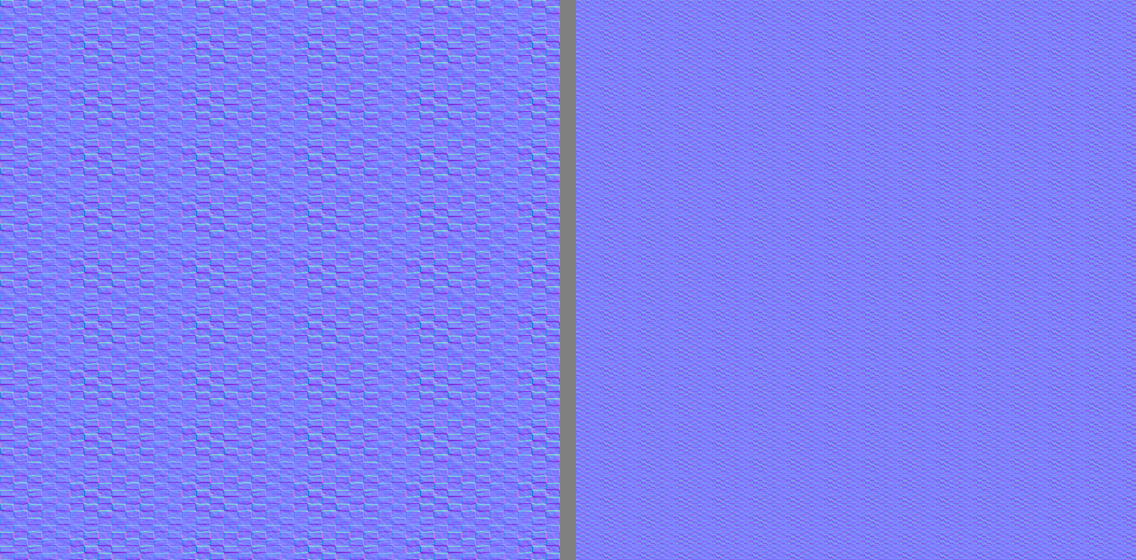
Left: one tile. Right: repeated 3 by 3.
Reproduce this texture map procedurally as a WebGL 2 fragment shader.

```glsl
#version 300 es
precision highp float;
// Tangent-space normal map of a wall of small uneven stone blocks, 40 across and 80 down.

uniform vec2 u_resolution;
out vec4 outColor;

const vec2 BLOCK = vec2(2.0, 1.0);        // block size; one unit is one course
const vec2 BLOCKS_PER_TILE = vec2(8.0);   // blocks before the pattern repeats
const vec2 TILES = vec2(5.0, 10.0);       // pattern repeats over the canvas
const vec2 TILE = BLOCK * BLOCKS_PER_TILE;
const float EDGE = 0.085;                 // half width of a step between blocks
const float STEP_CHECKER = 0.13;          // height of alternate blocks
const float STEP_RANDOM = 0.11;           // random height range
const float FLAT_CENTER = 4.0;            // middle of the smooth band, in blocks
const float FLAT_CALM = 0.60;             // how far the band is levelled
const vec2 TILT_BIAS = vec2(0.0, 0.02);   // common lean of the faces
const float TILT_RANDOM = 0.07;
const float GROOVE_DEPTH = 0.03;
const float WOBBLE = 0.14;                // unevenness of block outlines
const float GRAIN = 0.075;
const float FINE_GRAIN = 0.05;
const int PITS = 3;
const float PIT_RADIUS = 0.22;
const float PIT_DEPTH = 0.16;
const float SLOPE_STEP = 0.045;           // distance for measuring slopes
const float SOFTNESS = 0.17;              // smallest blur, in courses
const int SAMPLES = 3;                    // antialiasing samples per axis

// Integer hash, 0 to 1
float hash(vec2 cell, uint seed) {
    uvec2 c = uvec2(ivec2(cell));
    uint n = c.x * 1597334677u ^ c.y * 3812015801u ^ seed * 2798796415u;
    n = (n ^ (n >> 16)) * 2146121005u;
    n = (n ^ (n >> 15)) * 2221713035u;
    n ^= n >> 16;
    return float(n & 65535u) / 65535.0;
}

// Smooth value noise that wraps on the tile, -0.5 to 0.5
float noise(vec2 p, vec2 frequency, uint seed) {
    vec2 q = p * frequency;
    vec2 period = TILE * frequency;
    vec2 i = floor(q);
    vec2 f = q - i;
    f = f * f * (3.0 - 2.0 * f);
    vec2 a = mod(i, period);
    vec2 b = mod(i + 1.0, period);
    float low = mix(hash(a, seed), hash(vec2(b.x, a.y), seed), f.x);
    float high = mix(hash(vec2(a.x, b.y), seed), hash(b, seed), f.x);
    return mix(low, high, f.y) - 0.5;
}

// Tilted plane of one block
float faceHeight(vec2 cell, vec2 p) {
    vec2 id = mod(cell, BLOCKS_PER_TILE);
    float band = 1.0 - smoothstep(0.8, 1.4, abs(id.x + 0.5 - FLAT_CENTER));
    float relief = 1.0 - FLAT_CALM * band;
    float checker = mod(id.x + id.y, 2.0) - 0.5;
    float level = STEP_CHECKER * checker + STEP_RANDOM * (hash(id, 1u) - 0.5);
    vec2 lean = vec2(hash(id, 2u), hash(id, 3u)) - 0.5;
    vec2 tilt = TILT_BIAS + TILT_RANDOM * lean;
    return relief * (level + dot(tilt, p - (cell + 0.5) * BLOCK));
}

// Blocks joined by narrow steps and grooves
float wallHeight(vec2 p) {
    vec2 q = p / BLOCK - 0.5;
    vec2 cell = floor(q);
    vec2 f = q - cell;
    vec2 blend = smoothstep(0.5 - EDGE / BLOCK, 0.5 + EDGE / BLOCK, f);
    float low = mix(faceHeight(cell, p), faceHeight(cell + vec2(1, 0), p), blend.x);
    float high = mix(faceHeight(cell + vec2(0, 1), p), faceHeight(cell + 1.0, p), blend.x);
    vec2 gap = abs(f - 0.5) * BLOCK;
    float groove = 1.0 - smoothstep(0.0, 1.5 * EDGE, min(gap.x, gap.y));
    return mix(low, high, blend.y) - GROOVE_DEPTH * groove;
}

// Chips along one course
float pitDepth(vec2 p) {
    float depth = 0.0;
    for (int i = 0; i < PITS; i++) {
        float k = float(i);
        vec2 center = vec2(4.4 + 5.0 * k, 1.4 + 0.4 * hash(vec2(k, 0.0), 9u));
        vec2 d = mod(p - center + 0.5 * TILE, TILE) - 0.5 * TILE;
        d += 0.3 * vec2(noise(p, vec2(3.0), 7u), noise(p, vec2(3.0), 8u));
        depth += PIT_DEPTH * (1.0 - smoothstep(0.0, PIT_RADIUS, length(d * vec2(0.7, 1.0))));
    }
    return depth;
}

float height(vec2 p) {
    vec2 wobble = WOBBLE * vec2(noise(p, vec2(1.0), 4u), noise(p, vec2(1.5), 5u));
    float grain = GRAIN * noise(p, vec2(1.5, 2.5), 6u);
    grain += FINE_GRAIN * noise(p + wobble, vec2(3.0, 4.0), 10u);
    return wallHeight(p + wobble) + grain - pitDepth(p);
}

vec3 surfaceNormal(vec2 p) {
    vec2 e = vec2(SLOPE_STEP, 0.0);
    vec2 rise = vec2(height(p + e.xy) - height(p - e.xy),
                     height(p + e.yx) - height(p - e.yx));
    return normalize(vec3(-rise / (2.0 * SLOPE_STEP), 1.0));
}

void main() {
    vec2 scale = TILES * TILE;
    vec2 footprint = max(scale / u_resolution, vec2(SOFTNESS));
    vec3 total = vec3(0.0);
    for (int y = 0; y < SAMPLES; y++) {
        for (int x = 0; x < SAMPLES; x++) {
            vec2 offset = (vec2(x, y) + 0.5) / float(SAMPLES) - 0.5;
            total += surfaceNormal(gl_FragCoord.xy / u_resolution * scale + offset * footprint);
        }
    }
    vec3 normal = total / float(SAMPLES * SAMPLES);
    outColor = vec4(0.5 + 0.5 * normal, 1.0);
}
```
